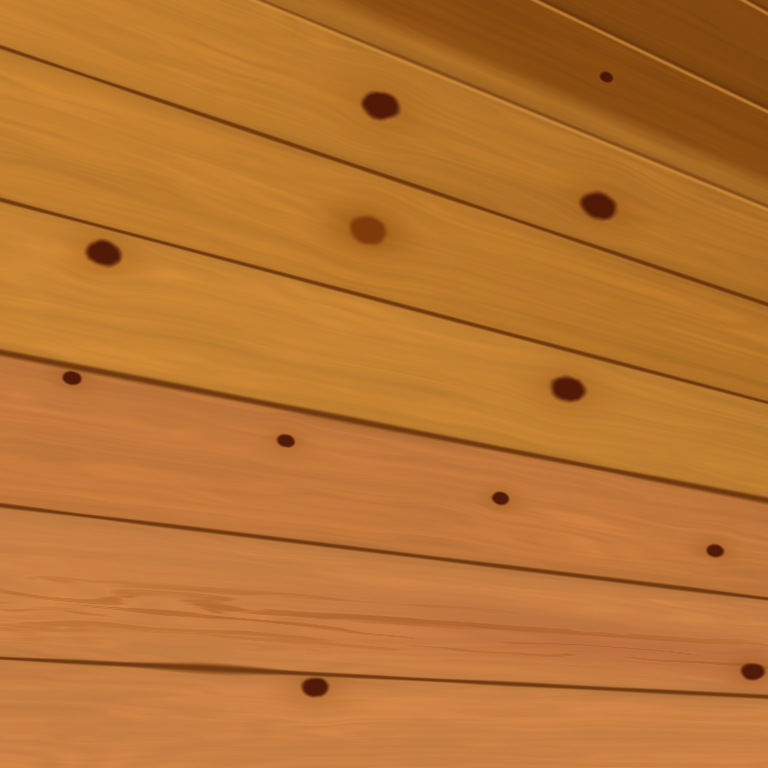
Give the GLSL for this texture, as a WebGL 2 fragment shader.

```glsl
#version 300 es
precision highp float;
uniform vec2 u_resolution;
out vec4 outColor;

// Board layout: first seam height and board pitch at the left and right edges
const vec2 SEAM_BASE = vec2(0.143, 0.0925);
const vec2 BOARD_PITCH = vec2(0.199, 0.1277);
const float SEAM_WIDTH = 0.0024;
const int BOARDS = 8;

// Knot rows per board: first x, spacing, height within board, radius
const vec4 KNOT_ROW[BOARDS] = vec4[BOARDS](
  vec4(0.41, 1.0, 0.90, 0.014), vec4(0.98, 1.0, 0.25, 0.012),
  vec4(0.094, 0.279, 0.92, 0.0095), vec4(0.134, 0.605, 0.82, 0.0185),
  vec4(0.48, 1.0, 0.53, 0.020), vec4(0.495, 0.286, 0.55, 0.0195),
  vec4(0.79, 1.0, 0.58, 0.0075), vec4(2.0, 1.0, 0.5, 0.01));
const float KNOT_DRIFT = 0.17;
const int KNOTS_PER_ROW = 4;
const int FADED_ROW = 4;

const vec3 ROSE_PINE = vec3(0.80, 0.505, 0.265);
const vec3 RUSSET_PINE = vec3(0.775, 0.475, 0.235);
const vec3 GOLD_PINE = vec3(0.785, 0.515, 0.195);
const vec3 AMBER_PINE = vec3(0.755, 0.480, 0.160);
const vec3 SHADED_PINE = vec3(0.590, 0.325, 0.070);
const vec3 RED_STREAK = vec3(0.67, 0.36, 0.22);
const vec3 SEAM_COLOR = vec3(0.39, 0.18, 0.03);
const vec3 EDGE_LIGHT = vec3(0.82, 0.55, 0.23);
const vec3 HALO_COLOR = vec3(0.55, 0.29, 0.05);
const vec3 KNOT_COLOR = vec3(0.29, 0.075, 0.015);
const vec3 FADED_KNOT = vec3(0.49, 0.22, 0.035);

float hash(vec2 p) {
  vec3 q = fract(vec3(p.xyx) * 0.1031);
  q += dot(q, q.yzx + 33.33);
  return fract((q.x + q.y) * q.z);
}

float noise(vec2 p) {
  vec2 i = floor(p), f = fract(p);
  f = f * f * (3.0 - 2.0 * f);
  return mix(mix(hash(i), hash(i + vec2(1, 0)), f.x),
             mix(hash(i + vec2(0, 1)), hash(i + vec2(1, 1)), f.x), f.y);
}

float fbm(vec2 p) {
  return 0.55 * noise(p) + 0.3 * noise(p * 2.1 + 7.3) + 0.15 * noise(p * 4.3 + 3.1);
}

float band(float x, float center, float halfWidth) {
  return 1.0 - smoothstep(0.0, halfWidth, abs(x - center));
}

float boardY(float x, float level) {
  return mix(SEAM_BASE.x, SEAM_BASE.y, x) + level * mix(BOARD_PITCH.x, BOARD_PITCH.y, x);
}

vec3 boardColor(float id, float across, float x) {
  vec3 c = mix(ROSE_PINE, RUSSET_PINE, step(0.5, id));
  c = mix(c, GOLD_PINE, step(1.5, id));
  c = mix(c, mix(GOLD_PINE, AMBER_PINE, 0.3 + 0.7 * x), step(2.5, id));
  vec3 shaded = mix(AMBER_PINE * 0.96, SHADED_PINE, smoothstep(0.12, 0.36, across));
  c = mix(c, shaded, step(4.5, id));
  return mix(c, SHADED_PINE * 0.96, step(5.5, id));
}

void main() {
  vec2 p = gl_FragCoord.xy / u_resolution;
  float pitch = mix(BOARD_PITCH.x, BOARD_PITCH.y, p.x);
  float level = (p.y - boardY(p.x, 0.0)) / pitch;
  float id = floor(level), across = fract(level);
  float slope = SEAM_BASE.y - SEAM_BASE.x + level * (BOARD_PITCH.y - BOARD_PITCH.x);
  vec2 along = normalize(vec2(1.0, slope));
  int row = clamp(int(id) + 1, 0, BOARDS - 1);

  // Knots, their halos, and the bend they give to the grain
  vec4 knots = KNOT_ROW[row];
  float core = 0.0, halo = 0.0, bend = 0.0;
  float wobble = 0.35 * (fbm(p * 45.0) - 0.5);
  for (int k = 0; k < KNOTS_PER_ROW; k++) {
    float n = float(k);
    float x = knots.x + n * knots.y;
    vec2 d = p - vec2(x, boardY(x, id + knots.z - n * KNOT_DRIFT));
    d = vec2(dot(d, along), dot(d, vec2(-along.y, along.x))) / knots.w;
    float r = length(d * vec2(0.78, 1.1)) + wobble;
    core = max(core, 1.0 - smoothstep(0.72, 1.18, r));
    halo += exp(-0.55 * dot(d * vec2(0.5, 0.8), d * vec2(0.5, 0.8)));
    bend += d.y * exp(-0.12 * dot(d, d)) * knots.w * 3.0;
  }

  // Long soft grain with broad figure and fine streaks
  vec2 grain = vec2(p.x * 2.2 + id * 9.7, level - bend);
  float figure = fbm(grain * vec2(1.6, 5.0) + id * 3.7);
  float streak = fbm(grain * vec2(1.3, 24.0) + 5.0 * figure);
  float rings = 0.5 + 0.5 * sin(60.0 * fbm(grain * vec2(0.8, 2.4)));
  vec3 color = boardColor(id, across, p.x);
  color *= 1.0 + 0.13 * (figure - 0.5) + 0.11 * (streak - 0.5);
  color *= 1.0 - 0.035 * rings * smoothstep(0.4, 0.7, figure);
  color *= 1.0 - 0.09 * smoothstep(1.0, 1.75, p.x + p.y);

  // Ruddy figure on the lowest full board
  float ruddy = band(level, 0.35 + 0.3 * p.x * (1.0 - p.x), 0.4) * step(0.0, level);
  color = mix(color, RED_STREAK, ruddy * smoothstep(0.3, 0.9, p.x + 0.5 * streak - 0.1) * 0.42);
  color = mix(color, HALO_COLOR, ruddy * smoothstep(0.55, 0.75, streak) * 0.35);

  float faded = row == FADED_ROW ? 1.0 : 0.0;
  color = mix(color, HALO_COLOR, min(halo, 1.0) * mix(0.3, 0.5, faded) * (0.5 + figure));
  color = mix(color, mix(KNOT_COLOR, FADED_KNOT, faded), core * 0.93);

  // Seams: soft groove, faint shadow, pale lip on the upper boards
  float seam = floor(level + 0.5);
  float gap = (level - seam) * pitch * along.x;
  float upper = step(4.5, seam);
  float crack = seam == 0.0 ? band(p.x, 0.28, 0.13) : 0.0;
  float width = SEAM_WIDTH * (0.75 + 0.5 * noise(vec2(p.x * 9.0, seam)) + 1.3 * crack);
  width *= seam == 2.0 ? 1.45 : 1.0;
  float groove = 1.0 - smoothstep(width * 0.3, width * 1.7, abs(gap));
  color *= 1.0 - 0.13 * exp(-abs(gap) / 0.006);
  color = mix(color, SEAM_COLOR, groove * mix(0.82, 0.4, upper));
  color = mix(color, EDGE_LIGHT, band(gap, -0.004, 0.004) * mix(0.15, 0.75, upper));

  outColor = vec4(clamp(color, 0.0, 1.0), 1.0);
}
```
